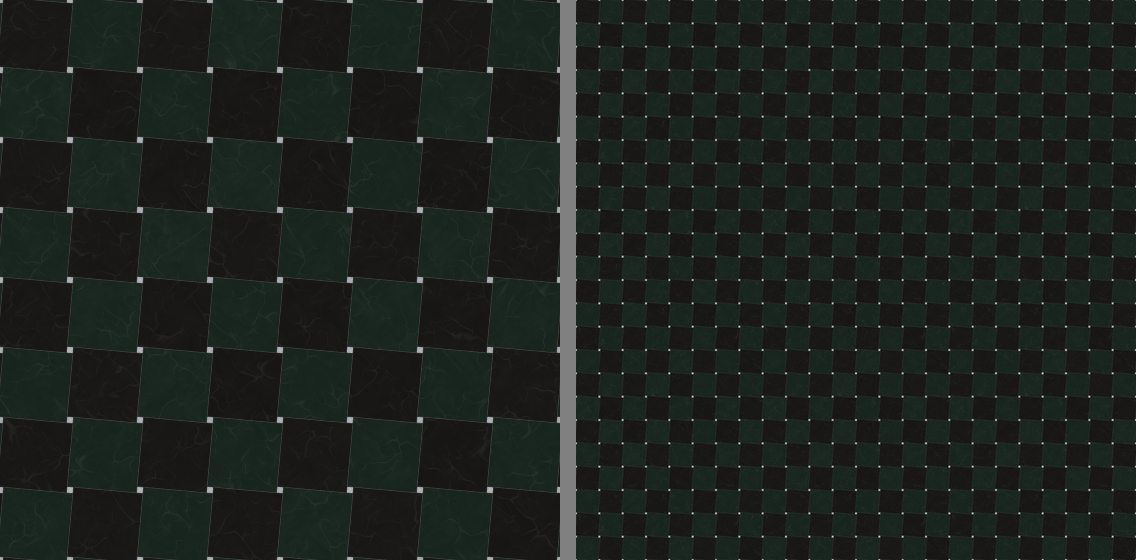
Left, the tile; right, the same tile 3 across and 3 down.
Reproduce this pattern procedurally as a Shadertoy shader.

```glsl
// Checkered floor of green and black marble squares, tilted slightly so that
// a small pale square fits at every corner. Box distances place the stones and
// the joints; warped cellular noise, seeded per stone, draws the veins.

const float REPEATS = 8.0;      // even, so the checker also wraps
const float INSERT_SIDE = 0.09; // in units of one repeat
const float JOINT_HALF = 0.004;

const vec3 BLACK_STONE = vec3(0.094, 0.091, 0.087);
const vec3 GREEN_STONE = vec3(0.098, 0.150, 0.122);
const vec3 PALE_STONE  = vec3(0.680, 0.685, 0.715);
const vec3 JOINT_COLOR = vec3(0.270, 0.275, 0.255);

vec2 hash2(vec2 p) {
    vec3 h = fract(p.xyx * vec3(0.1031, 0.1030, 0.0973));
    h += dot(h, h.yzx + 33.33);
    return fract((h.xx + h.yz) * h.zy);
}

float squareDistance(vec2 p, float side) {
    vec2 d = abs(p) - 0.5 * side;
    return max(d.x, d.y);
}

// Distances to the nearest and second nearest feature point
vec2 cellular(vec2 p) {
    vec2 base = floor(p);
    vec2 nearest = vec2(8.0);
    for (int y = -1; y <= 1; y++)
    for (int x = -1; x <= 1; x++) {
        vec2 cell = base + vec2(x, y);
        float d = length(cell + hash2(cell) - p);
        nearest = d < nearest.x ? vec2(d, nearest.x)
                                : vec2(nearest.x, min(nearest.y, d));
    }
    return nearest;
}

float layeredSines(vec2 p) {
    float a = sin(p.x * 5.1 + 1.7 * sin(p.y * 3.7));
    float b = sin(p.y * 6.3 + 1.9 * sin(p.x * 4.3));
    float c = sin((p.x + p.y) * 11.0 + 2.0 * sin((p.x - p.y) * 8.0));
    return (a + b + 0.6 * c) / 2.6;
}

vec2 warp(vec2 p) {
    p += 0.07 * sin(p.yx * 8.0 + vec2(0.0, 2.1));
    return p + 0.018 * sin(p.yx * 27.0 + vec2(1.3, 4.0));
}

// Thin lines along the cell borders, faded out in patches
float veins(vec2 p, float scale, float width) {
    vec2 f = cellular(p * scale);
    float line = 1.0 - smoothstep(0.0, width, f.y - f.x);
    return line * smoothstep(-0.35, 0.6, layeredSines(p * 1.3 + 4.0));
}

vec3 marble(vec3 base, vec2 p, vec2 seed) {
    vec2 s = warp(p + 19.0 * seed);
    float cloud = layeredSines(s * 1.6);
    float blotch = cellular(s * 9.0).x - 0.45;
    float vein = veins(s, 2.6, 0.07) + 0.5 * veins(s + 7.0, 5.0, 0.10);
    float tone = 1.0 + 0.05 * cloud - 0.08 * blotch + 0.06 * (seed.x - 0.5);
    return base * tone + vec3(0.040, 0.042, 0.040) * vein;
}

vec3 paleStone(vec2 p, vec2 seed) {
    float grain = cellular(p * 40.0 + 19.0 * seed).x - 0.45;
    return PALE_STONE * (1.0 + 0.06 * (seed.x - 0.5) - 0.07 * grain);
}

void mainImage(out vec4 fragColor, in vec2 fragCoord) {
    vec2 p = REPEATS * fragCoord / iResolution.xy;
    float pixel = REPEATS / min(iResolution.x, iResolution.y);

    // Tile and insert sides are the legs of a right triangle of hypotenuse 1
    float tileSide = sqrt(1.0 - INSERT_SIDE * INSERT_SIDE);
    mat2 tilt = mat2(tileSide, INSERT_SIDE, -INSERT_SIDE, tileSide);

    // Nearest large tile
    float tileDist = 8.0;
    vec2 tileId = vec2(0.0);
    vec2 tilePos = vec2(0.0);
    for (int y = -1; y <= 1; y++)
    for (int x = -1; x <= 1; x++) {
        vec2 id = floor(p) + vec2(x, y);
        vec2 q = tilt * (p - id - 0.5);
        float d = squareDistance(q, tileSide);
        if (d < tileDist) { tileDist = d; tileId = id; tilePos = q; }
    }

    // Small insert at the nearest lattice corner
    vec2 insertId = round(p);
    vec2 insertPos = tilt * (p - insertId);
    float insertDist = squareDistance(insertPos, INSERT_SIDE);

    // Stone colours, with wrapped indices as seeds
    float isBlack = mod(tileId.x + tileId.y, 2.0);
    vec3 base = mix(GREEN_STONE, BLACK_STONE, isBlack);
    vec3 color = marble(base, tilePos, hash2(mod(tileId, REPEATS) + 3.0));
    vec3 pale = paleStone(insertPos, hash2(mod(insertId, REPEATS) + 41.0));
    color = insertDist < tileDist ? pale : color;

    // Joint where the closest stone ends
    float edge = min(tileDist, insertDist) + JOINT_HALF;
    color = mix(color, JOINT_COLOR, clamp(edge / pixel + 0.5, 0.0, 1.0));
    fragColor = vec4(color, 1.0);
}
```
